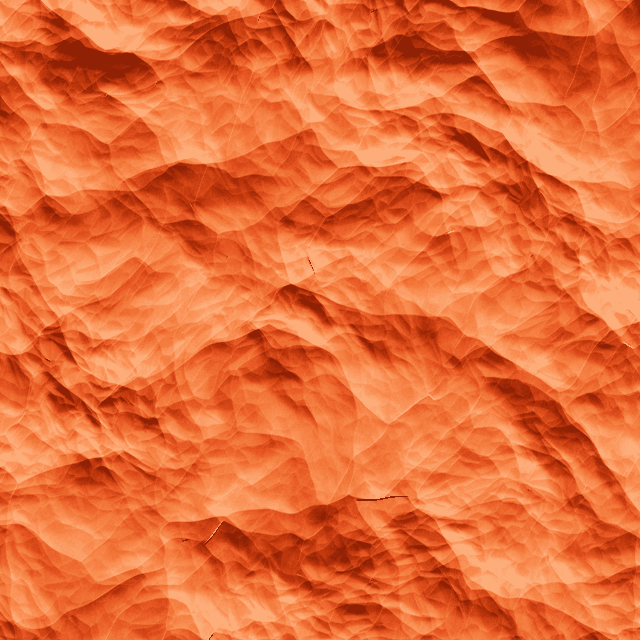
Reproduce this texture procedurally as a WebGL 1 fragment shader.

```glsl
precision highp float;
// Crumpled orange paper: folded facets in layered cellular relief, lit from above.
uniform vec2 u_resolution;

const vec3 SHADOW = vec3(0.57, 0.13, 0.02);
const vec3 RUST   = vec3(0.76, 0.22, 0.05);
const vec3 DEEP   = vec3(0.90, 0.33, 0.13);
const vec3 ORANGE = vec3(0.95, 0.46, 0.22);
const vec3 LIGHT  = vec3(0.98, 0.56, 0.33);
const vec3 CREST  = vec3(0.99, 0.68, 0.48);

const vec2  LIGHT_DIR   = vec2(0.34, 0.94);
const float FOLD_SCALE  = 4.3;    // cells across the canvas in the largest layer
const float SCALE_STEP  = 2.05;   // growth of scale per layer
const float FOLD_SLOPE  = 0.80;   // steepness of the largest layer
const float SLOPE_DECAY = 0.77;   // steepness kept by each finer layer
const float SIDE_SLOPE  = 0.52;   // steepness across a fold's second axis
const float FOLD_SOFT   = 0.003;  // rounding of the fold at a cell's centre
const float CURL        = 1.25;   // above 1, facets steepen towards the ridges
const float SAMPLE_STEP = 0.0024; // distance used to measure the slope
const float GRAIN       = 0.22;

float hash(vec2 p) {
  vec3 q = fract(vec3(p.xyx) * 0.1031);
  q += dot(q, q.yzx + 33.33);
  return fract((q.x + q.y) * q.z);
}

vec2 hash2(vec2 p) {
  return vec2(hash(p), hash(p + 57.3));
}

// Smooth value between about -1 and 1 from layered sines.
float waves(vec2 p) {
  return (sin(p.x + 1.7 * sin(p.y * 0.8 + 0.6))
        + sin(p.y * 1.3 - 1.4 * sin(p.x * 0.7 + 2.1))) * 0.5;
}

// Cellular noise whose cells are four-sided folds in random directions.
float folds(vec2 p) {
  vec2 cell = floor(p);
  float height = 9.0;
  for (int j = -1; j <= 1; j++) {
    for (int i = -1; i <= 1; i++) {
      vec2 id = cell + vec2(float(i), float(j));
      vec2 rnd = hash2(id);
      vec2 r = p - id - 0.1 - 0.8 * rnd;
      float angle = 6.2832 * hash(id + 19.7);
      vec2 axis = vec2(cos(angle), sin(angle));
      vec2 along = vec2(dot(r, axis), dot(r, vec2(-axis.y, axis.x)));
      along = sqrt(along * along + FOLD_SOFT);
      float facet = along.x + SIDE_SLOPE * along.y + 0.16 * rnd.x;
      height = min(height, facet);
    }
  }
  return pow(height, CURL);
}

// Paper relief: each layer is turned, shrunk and flattened.
float relief(vec2 p) {
  p += 0.020 * vec2(waves(p * 13.0), waves(p.yx * 12.0 + 4.0));
  p += 0.0035 * vec2(waves(p * 61.0 + 2.0), waves(p.yx * 67.0));
  float crumple = 0.85 + 0.40 * waves(p * 9.0 + 1.3);
  float height = 0.0;
  float scale = FOLD_SCALE;
  float slope = FOLD_SLOPE;
  mat2 turn = mat2(0.80, 0.60, -0.60, 0.80);
  vec2 q = p;
  for (int layer = 0; layer < 4; layer++) {
    float amount = layer < 2 ? 1.0 : crumple;
    height += amount * slope / scale * folds(q * scale + 31.0);
    q = turn * q + 3.7;
    scale *= SCALE_STEP;
    slope *= SLOPE_DECAY;
  }
  return height;
}

// Colours from shadow to crest, spaced by their share of the sheet.
vec3 paperColour(float tone) {
  vec3 c = mix(SHADOW, RUST, clamp((tone + 2.05) / 0.77, 0.0, 1.0));
  c = mix(c, DEEP, clamp((tone + 1.28) / 0.70, 0.0, 1.0));
  c = mix(c, ORANGE, clamp((tone + 0.58) / 0.73, 0.0, 1.0));
  c = mix(c, LIGHT, clamp((tone - 0.15) / 0.77, 0.0, 1.0));
  return mix(c, CREST, clamp((tone - 0.92) / 0.83, 0.0, 1.0));
}

void main() {
  vec2 uv = gl_FragCoord.xy / u_resolution.y;

  // Slope of the relief towards the light
  float here = relief(uv);
  vec2 slope = vec2(relief(uv + vec2(SAMPLE_STEP, 0.0)) - here,
                    relief(uv + vec2(0.0, SAMPLE_STEP)) - here) / SAMPLE_STEP;
  float tone = clamp(-dot(slope, LIGHT_DIR), -2.6, 2.2);

  // Broad undulation, and a stronger, darker top edge
  float top = smoothstep(0.70, 1.0, uv.y);
  tone = tone * (1.0 + 0.25 * top) - 0.40 * top + 0.10;
  tone += 0.18 * waves(uv * 7.0 + 2.4);

  // Paper grain
  tone += GRAIN * (hash(floor(uv * 512.0)) - 0.5);
  tone += 0.5 * GRAIN * (hash(floor(uv * 230.0) + 71.0) - 0.5);

  gl_FragColor = vec4(paperColour(tone), 1.0);
}
```
